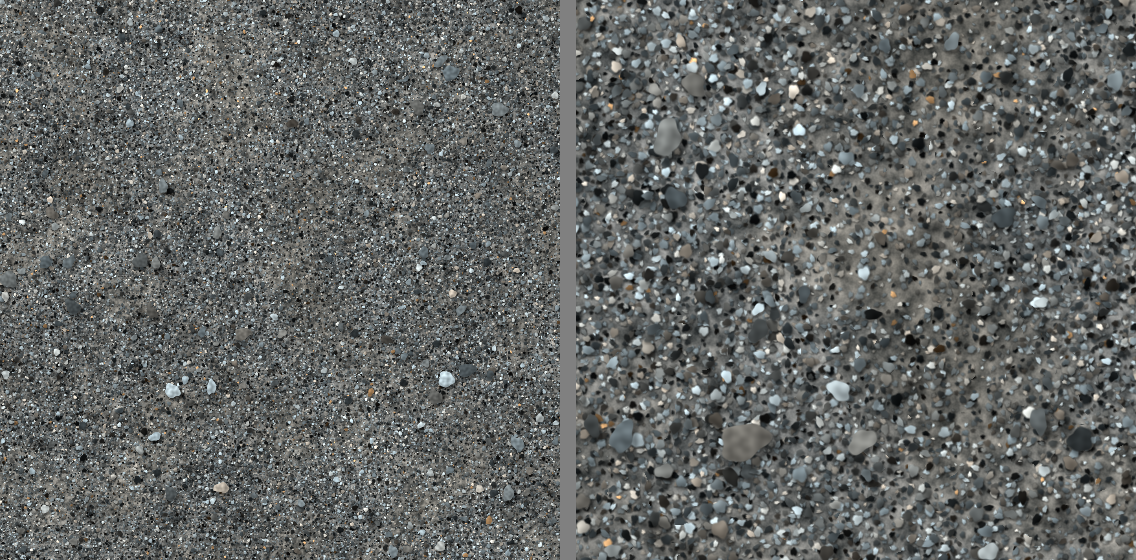
Left, the full canvas; right, a detail of the centre.
Write a three.js fragment shader that draws this texture.

```glsl
// Weathered grey gravel ground: dusty soil, sharp sand, small stones and a few pebbles.
varying vec2 vUv;

const vec3 DUST_DARK = vec3(0.185, 0.200, 0.205);
const vec3 DUST_LIGHT = vec3(0.600, 0.603, 0.595);
const vec3 DUST_WARMTH = vec3(1.03, 1.00, 0.96);
const vec3 COOL_TINT = vec3(0.92, 1.01, 1.05);
const vec3 WARM_TINT = vec3(1.06, 1.00, 0.92);
const vec3 OCHRE_TINT = vec3(1.22, 0.98, 0.72);
const float TONE_LOW = 0.09;        // darkest stone
const float TONE_HIGH = 0.62;       // common bright stone
const float QUARTZ_GLINT = 0.19;    // extra brightness of the palest stones
const float PALE_BIAS = 0.78;       // below one gives more pale stones
const float OCHRE_SHARE = 0.016;
const float EDGE = 0.0009;          // edge softness in canvas units
const float SHADOW = 0.30;
const float DAMP = 0.38;            // darkening of damp blotches
const float CONTRAST = 1.13;
const float MIDDLE_IN = 0.414;      // mean brightness before and after contrast
const float MIDDLE_OUT = 0.391;
const vec2 LIGHT_DIR = vec2(-0.6, 0.8);
const vec2 ANY_TONE = vec2(0.0, 1.0);
const vec2 PEBBLE_TONE = vec2(0.28, 0.96);

// Cells across the canvas for each size of stone
const float FINE_CELLS = 255.0;
const float SAND_CELLS = 187.0;
const float GRIT_CELLS = 128.0;
const float STONE_CELLS = 72.0;
const float PEBBLE_CELLS = 35.0;

vec4 hash4(vec2 p) {
  vec4 q = fract(p.xyxy * vec4(0.1031, 0.1030, 0.0973, 0.1099));
  q += dot(q, q.wzxy + 33.33);
  return fract((q.xxyz + q.yzzw) * q.zywx);
}

vec2 gradientAt(vec2 cell) {
  float angle = 6.2832 * hash4(cell + 17.0).x;
  return vec2(cos(angle), sin(angle));
}

// Gradient noise, about -0.7 to 0.7
float gradientNoise(vec2 p) {
  vec2 i = floor(p), f = fract(p);
  vec2 u = f * f * f * (f * (f * 6.0 - 15.0) + 10.0);
  vec2 e = vec2(1.0, 0.0);
  float low = mix(dot(gradientAt(i), f), dot(gradientAt(i + e), f - e), u.x);
  float high = mix(dot(gradientAt(i + e.yx), f - e.yx), dot(gradientAt(i + 1.0), f - 1.0), u.x);
  return mix(low, high, u.y);
}

float fbm(vec2 p) {
  float sum = 0.0, amplitude = 0.6;
  for (int i = 0; i < 4; i++) {
    sum += amplitude * gradientNoise(p);
    p = mat2(1.6, 1.2, -1.2, 1.6) * p + 5.3;
    amplitude *= 0.55;
  }
  return sum;
}

// Mineral colour from a brightness pick and a hue pick
vec3 stoneColor(float pick, float hue) {
  float t = pow(pick, PALE_BIAS);
  float tone = mix(TONE_LOW, TONE_HIGH, t) + QUARTZ_GLINT * pow(t, 6.0);
  vec3 tint = mix(COOL_TINT, WARM_TINT, hue * hue);
  tint = mix(tint, OCHRE_TINT, step(1.0 - OCHRE_SHARE, hue));
  return tone * tint;
}

// Signed distance to an angular, stretched stone
float stoneDistance(vec2 p, float radius, vec4 shape) {
  float turn = 6.2832 * shape.x;
  float c = cos(turn), s = sin(turn);
  p = mat2(c, -s, s, c) * p;
  p.y *= mix(1.0, 1.7, shape.y);
  float angle = atan(p.y, p.x + 1e-6);
  float wobble = 0.10 * sin(3.0 * angle + 6.2832 * shape.z)
               + 0.06 * sin(5.0 * angle + 6.2832 * shape.w);
  return length(p) - radius * (1.0 + wobble);
}

// Lay one size of stone over the ground
vec3 scatterStones(vec3 ground, vec2 uv, float cells, float density, vec2 tones) {
  vec2 p = uv * cells, home = floor(p);
  float soft = EDGE * cells;
  for (int y = -1; y <= 1; y++) {
    for (int x = -1; x <= 1; x++) {
      vec2 id = home + vec2(float(x), float(y));
      vec4 place = hash4(id + cells);
      if (place.x > density) continue;
      vec4 shape = hash4(id + cells + 71.3);
      vec4 look = hash4(id + cells + 193.7);
      float radius = mix(0.22, 0.56, pow(place.w, 1.4));
      vec2 offset = p - id - mix(vec2(0.1), vec2(0.9), place.yz);
      float d = stoneDistance(offset, radius, shape);
      float under = stoneDistance(offset + LIGHT_DIR * radius * 0.35, radius, shape);
      ground *= 1.0 - SHADOW * (1.0 - smoothstep(-soft, soft + 0.12, under));
      float lit = 1.0 + 0.13 * dot(offset / radius, LIGHT_DIR);
      float mottle = 1.0 + 0.30 * gradientNoise(uv * 160.0 + look.zw * 9.0);
      vec3 color = stoneColor(mix(tones.x, tones.y, look.x), look.y) * lit * mottle;
      ground = mix(ground, color, 1.0 - smoothstep(-soft, soft, d));
    }
  }
  return ground;
}

void main() {
  // Dusty patches bury the sand; rubble patches gather pebbles
  float dust = smoothstep(-0.3, 0.4, fbm(vUv * 7.0 + 3.7));
  float rubble = smoothstep(-0.3, 0.4, fbm(vUv * 3.0 + 21.0));
  float soil = 0.56 + 0.45 * fbm(vUv * 16.0) + 0.95 * fbm(vUv * 95.0 + 8.0);
  vec3 color = mix(DUST_DARK, DUST_LIGHT, clamp(soil, 0.0, 1.0));
  color *= mix(vec3(1.0), DUST_WARMTH, dust);

  color = scatterStones(color, vUv, FINE_CELLS, mix(0.90, 0.50, dust), ANY_TONE);
  color = scatterStones(color, vUv, SAND_CELLS, mix(0.75, 0.30, dust), ANY_TONE);
  color = scatterStones(color, vUv, GRIT_CELLS, mix(0.34, 0.13, dust), ANY_TONE);
  color = scatterStones(color, vUv, STONE_CELLS, mix(0.04, 0.10, rubble), ANY_TONE);

  // Small damp blotches and broad variation
  float damp = smoothstep(0.16, 0.48, fbm(vUv * 22.0 + 60.0));
  color *= (1.0 - DAMP * damp) * (1.08 + 0.24 * fbm(vUv * 4.0 + 40.0));

  color = scatterStones(color, vUv, PEBBLE_CELLS, mix(0.01, 0.10, rubble), PEBBLE_TONE);
  color = MIDDLE_OUT + CONTRAST * (color - MIDDLE_IN);
  gl_FragColor = vec4(clamp(color, 0.03, 1.0), 1.0);
}
```
